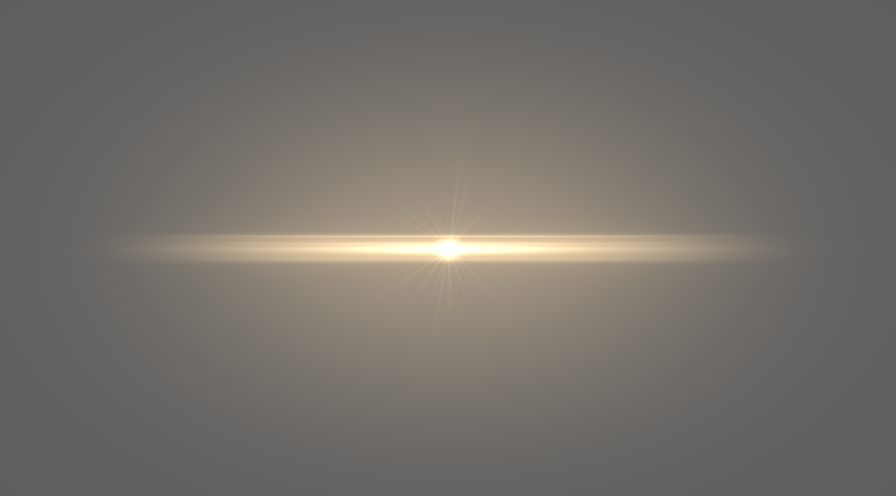
Give the GLSL for this background, as a WebGL 1 fragment shader.

```glsl
precision highp float;

uniform vec2 u_resolution;

const vec2 FLARE_CENTER = vec2(0.501, 0.498);
const vec3 GRAY = vec3(0.373, 0.373, 0.372);
const vec3 WARM_GLOW = vec3(0.225, 0.18, 0.122);
const vec3 LENS_GLOW = vec3(0.075, 0.055, 0.03);
const vec3 BAND_GOLD = vec3(0.26, 0.205, 0.13);
const vec3 LINE_GOLD = vec3(0.24, 0.20, 0.13);
const vec3 CORE_CREAM = vec3(0.50, 0.50, 0.40);
const float RAY_COUNT = 40.0;

float hash(float n) {
  return fract(sin(n * 127.1 + 3.7) * 4375.85);
}

float bell(float distance, float width) {
  float t = distance / width;
  return exp(-t * t);
}

float ellipseGlow(vec2 p, vec2 radius, float falloff) {
  vec2 q = p / radius;
  return exp(-falloff * dot(q, q));
}

float softBand(float y, float bottom, float top, float blur) {
  return smoothstep(bottom - blur, bottom + blur, y)
       * (1.0 - smoothstep(top - blur, top + blur, y));
}

float taper(float x, float start, float end) {
  return 1.0 - smoothstep(start, end, abs(x));
}

// One thin spoke that widens slightly and fades outward
float ray(vec2 p, float angle, float reach) {
  vec2 direction = vec2(cos(angle), sin(angle));
  float along = dot(p, direction);
  float across = direction.x * p.y - direction.y * p.x;
  float fade = 1.0 - smoothstep(0.0, reach, along);
  return step(0.0, along) * fade * bell(across, 0.0012 + 0.022 * along);
}

float starburst(vec2 p) {
  float sum = 0.0;
  for (float i = 0.0; i < RAY_COUNT; i++) {
    float angle = 6.28319 * (i + 0.9 * hash(i)) / RAY_COUNT;
    float steepness = abs(sin(angle));
    float reach = mix(0.10, 0.24, hash(i + 41.0));
    sum += ray(p, angle, reach) * steepness * mix(0.15, 1.0, hash(i + 83.0));
  }
  return sum;
}

// Narrow horizontal streaks inside the main band
float streakLines(vec2 p) {
  float upper = bell(p.y - 0.0255, 0.0024) * taper(p.x, 0.05, 0.68);
  float middle = bell(p.y - 0.011, 0.003) * taper(p.x, 0.05, 0.62);
  float lower = bell(p.y + 0.0215, 0.0035) * taper(p.x, 0.0, 0.6);
  return 0.6 * upper + 0.4 * middle + 0.28 * lower;
}

void main() {
  vec2 p = (gl_FragCoord.xy - FLARE_CENTER * u_resolution) / u_resolution.y;

  // Wide atmospheric light and a flatter inner lens
  vec3 color = GRAY + WARM_GLOW * ellipseGlow(p, vec2(0.85, 0.52), 2.5);
  color += LENS_GLOW * exp(-abs(p.y) / 0.1) * taper(p.x, 0.1, 0.8);

  // Horizontal band and its halo
  float halo = exp(-abs(p.y) / 0.026) * taper(p.x, 0.2, 0.8);
  float band = softBand(p.y, -0.025, 0.028, 0.009) * taper(p.x, 0.2, 0.75);
  color += BAND_GOLD * (0.6 * halo + 0.55 * band);
  color += LINE_GOLD * streakLines(p);

  // Bright central blade and burst
  float blade = ellipseGlow(p, vec2(0.18, 0.011), 1.0);
  float longBlade = ellipseGlow(p, vec2(0.36, 0.007), 1.0);
  float core = ellipseGlow(p, vec2(0.019, 0.018), 1.0);
  color += CORE_CREAM * (0.6 * blade + 0.2 * longBlade + 1.0 * core);
  color += LINE_GOLD * 0.3 * starburst(p);

  gl_FragColor = vec4(clamp(color, 0.0, 1.0), 1.0);
}
```
